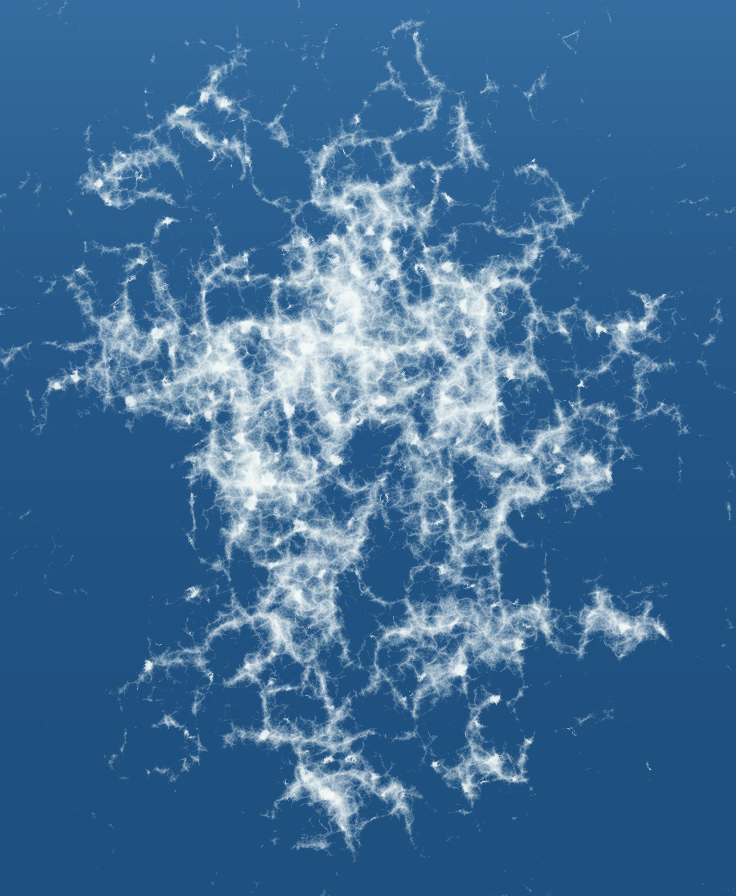
Write a WebGL 1 fragment shader that draws this background.

```glsl
precision highp float;

uniform vec2 u_resolution;

#define SKY_TOP vec3(0.21, 0.43, 0.63)
#define SKY_LOW vec3(0.118, 0.312, 0.5)
#define FOAM vec3(0.97, 0.99, 0.98)
#define MIST vec3(0.78, 0.85, 0.85)
#define SCALE 7.5
#define GAIN 0.72
#define WARP 0.2
#define CONTRAST 0.47
#define COVERAGE 1.9
#define CUTOFF 1.45
#define OPACITY 1.15

vec2 hash2(vec2 p) {
  vec3 q = fract(p.xyx * vec3(0.1031, 0.1030, 0.0973));
  q += dot(q, q.yzx + 33.33);
  return fract((q.xx + q.yz) * q.zy);
}

// Distances to the nearest and second nearest cell points
vec2 cells(vec2 p) {
  vec2 id = floor(p);
  vec2 f = p - id;
  vec2 nearest = vec2(8.0);
  for (int y = -1; y <= 1; y++) {
    for (int x = -1; x <= 1; x++) {
      vec2 g = vec2(float(x), float(y));
      vec2 r = g + hash2(id + g) - f;
      float d = dot(r, r);
      nearest.y = min(nearest.y, max(nearest.x, d));
      nearest.x = min(nearest.x, d);
    }
  }
  return sqrt(nearest);
}

// Alternating puffs and veins, each rippled on its own scale;
// about zero mean and unit spread
float spray(vec2 p) {
  mat2 turn = mat2(0.8, 0.6, -0.6, 0.8);
  float sum = 0.0;
  float total = 0.0;
  float weight = 1.0;
  for (int i = 0; i < 6; i++) {
    float k = float(i);
    vec2 ripple = sin(p.yx * 2.3 + 1.7 * k) + 0.5 * sin(p.yx * 5.9 + p * 1.9);
    vec2 c = cells(p + WARP * ripple);
    float puff = 1.0 - c.x;
    float vein = exp(-4.0 * (c.y - c.x));
    sum += weight * mix(puff, vein, mod(k, 2.0));
    total += weight;
    weight *= GAIN;
    p = turn * p * 1.97 + 7.3;
  }
  return (sum / total - 0.48) / 0.1;
}

float lobe(vec2 p, vec2 center, vec2 radius) {
  vec2 q = (p - center) / radius;
  return exp(-dot(q, q));
}

// Broad outline: upper mass, lower column, arms and gaps
float plume(vec2 p) {
  float e = 1.05 * lobe(p, vec2(-0.02, 0.15), vec2(0.33, 0.27));
  e += 0.75 * lobe(p, vec2(0.0, -0.22), vec2(0.23, 0.24));
  e += 0.42 * lobe(p, vec2(-0.30, 0.07), vec2(0.10, 0.05));
  e += 0.42 * lobe(p, vec2(0.27, 0.14), vec2(0.10, 0.05));
  e += 0.40 * lobe(p, vec2(-0.13, 0.39), vec2(0.07));
  e += 0.25 * lobe(p, vec2(0.03, 0.39), vec2(0.06));
  e += 0.25 * lobe(p, vec2(-0.28, 0.30), vec2(0.06));
  e += 0.35 * lobe(p, vec2(0.24, -0.02), vec2(0.07));
  e += 0.62 * lobe(p, vec2(0.28, -0.20), vec2(0.11, 0.04));
  e += 0.50 * lobe(p, vec2(-0.21, -0.30), vec2(0.08, 0.06));
  e += 0.30 * lobe(p, vec2(-0.16, -0.07), vec2(0.08, 0.05));
  e += 0.45 * lobe(p, vec2(-0.06, -0.40), vec2(0.07, 0.05));
  e += 0.35 * lobe(p, vec2(0.14, -0.37), vec2(0.05, 0.06));
  e -= 0.40 * lobe(p, vec2(-0.29, -0.05), vec2(0.08, 0.06));
  e -= 0.25 * lobe(p, vec2(0.30, -0.11), vec2(0.08, 0.04));
  return e;
}

void main() {
  vec2 p = (gl_FragCoord.xy - 0.5 * u_resolution) / u_resolution.y;

  // Backdrop
  float height = gl_FragCoord.y / u_resolution.y;
  vec3 color = mix(SKY_LOW, SKY_TOP, pow(height, 2.5));

  // Torn spray inside the plume
  float depth = CONTRAST * spray(p * SCALE + 11.0) + COVERAGE * plume(p) - CUTOFF;
  float alpha = 1.0 - exp(-OPACITY * pow(max(depth, 0.0), 1.4));
  float tint = 0.5 + 0.5 * sin(p.x * 31.0 + 2.0 * sin(p.y * 23.0));
  color = mix(color, mix(FOAM, MIST, tint * (1.0 - alpha)), alpha);

  // Isolated bright flecks, ragged where the spray is thick
  vec2 c = cells(p * 42.0);
  float fleck = 1.0 - smoothstep(0.1, 0.3, c.x - 0.12 * depth);
  fleck *= smoothstep(0.7, 0.85, c.y) * smoothstep(0.0, 0.6, depth);
  color = mix(color, FOAM, 0.8 * fleck);

  gl_FragColor = vec4(color, 1.0);
}
```
